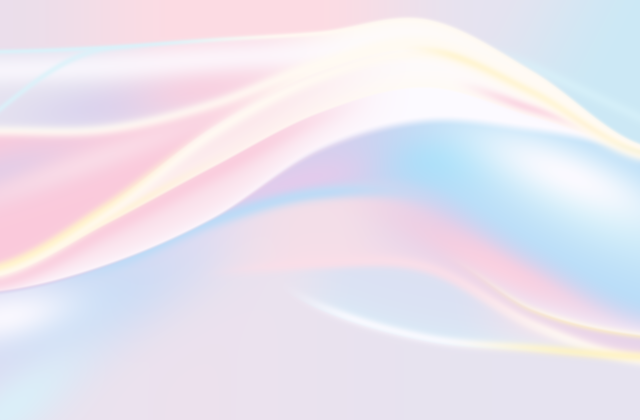
Give the GLSL for this background, as a Shadertoy shader.

```glsl
#define EDGE 0.004
#define THREAD 0.006
#define CREAM vec3(1.0, 0.98, 0.95)
#define WHITE vec3(0.99, 0.98, 1.0)
#define ROSE vec3(0.98, 0.79, 0.86)
#define BLUSH vec3(0.98, 0.87, 0.91)
#define LILAC vec3(0.84, 0.81, 0.93)
#define MIST vec3(0.90, 0.89, 0.94)
#define SKY vec3(0.72, 0.86, 0.97)
#define AQUA vec3(0.85, 0.95, 0.98)
#define LEMON vec3(1.0, 0.95, 0.76)

vec2 p; // position on the canvas, 0 to 1

// Smooth height profile through seven evenly spaced knots
float profile(float x, vec4 a, vec3 b) {
    float k[7] = float[7](a.x, a.y, a.z, a.w, b.x, b.y, b.z);
    float f = clamp(x, 0.0, 1.0) * 6.0;
    int i = min(int(f), 5);
    float t = f - float(i);
    float k0 = k[max(i - 1, 0)], k1 = k[i], k2 = k[i + 1], k3 = k[min(i + 2, 6)];
    return k1 + 0.5 * t * (k2 - k0 + t * (2.0 * k0 - 5.0 * k1 + 4.0 * k2 - k3
         + t * (3.0 * (k1 - k2) + k3 - k0)));
}

// Signed distance above a profile, corrected for its slope
float above(vec4 a, vec3 b) {
    float e = 0.004;
    float rise = profile(p.x + e, a, b) - profile(p.x - e, a, b);
    float slope = rise / (2.0 * e) * iResolution.y / iResolution.x;
    return (p.y - profile(p.x, a, b)) / sqrt(1.0 + slope * slope);
}

float ramp(float a, float b) { return smoothstep(a, b, p.x); }
float fall(float a, float b) { return 1.0 - ramp(a, b); }
float cover(float d, float soft) { return smoothstep(-soft, soft, d); }
float thread(float d, float width) { return exp(-d * d / (width * width)); }

// Crisp on one side of an edge, fading on the other
float sheen(float d, float width) { return cover(d, EDGE) * exp(-max(d, 0.0) / width); }

void blend(inout vec3 c, vec3 tint, float amount) { c = mix(c, tint, amount); }

// Soft sheared ellipse given by centre and radius
void glow(inout vec3 c, vec3 tint, vec4 ellipse, float shear, float amount) {
    vec2 q = p - ellipse.xy;
    q.y -= shear * q.x;
    q /= ellipse.zw;
    blend(c, tint, amount * exp(-dot(q, q)));
}

void mainImage(out vec4 fragColor, in vec2 fragCoord) {
    p = fragCoord / iResolution.xy;

    // Fold boundaries from top to bottom
    float crown = above(vec4(0.877, 0.887, 0.905, 0.921), vec3(0.950, 0.825, 0.653));
    float lobe = above(vec4(0.688, 0.692, 0.752, 0.851), vec3(0.905, 0.800, 0.653));
    float fold = above(vec4(0.365, 0.508, 0.698, 0.829), vec3(0.881, 0.782, 0.643));
    float crease = above(vec4(0.345, 0.468, 0.603, 0.732), vec3(0.792, 0.722, 0.651));
    float hem = above(vec4(0.306, 0.369, 0.480, 0.643), vec3(0.712, 0.690, 0.651));
    float belly = above(vec4(0.302, 0.365, 0.474, 0.540), vec3(0.528, 0.385, 0.250));
    float strand = above(vec4(0.48, 0.43, 0.40, 0.31), vec3(0.400, 0.262, 0.202));
    float ridge = above(vec4(0.25, 0.30, 0.345, 0.371), vec3(0.361, 0.226, 0.143));
    float tail = above(vec4(0.48, 0.45, 0.40, 0.262), vec3(0.187, 0.163, 0.143));

    // Lower backdrop and left veil
    vec3 col = mix(MIST, BLUSH, 0.3 * thread(p.x - 0.3, 0.3));
    blend(col, vec3(0.88, 0.85, 0.95), 0.75 * cover(p.y - 1.25 * p.x + 0.03, 0.13));
    glow(col, SKY, vec4(0.12, 0.27, 0.18, 0.11), 0.5, 0.65);
    glow(col, WHITE, vec4(0.01, 0.245, 0.11, 0.06), 0.25, 0.9);
    glow(col, AQUA, vec4(0.02, 0.03, 0.12, 0.09), 1.0, 0.8);

    // Lower ribbon
    float right = ramp(0.43, 0.56), far = ramp(0.68, 0.90), reveal = ramp(0.30, 0.48);
    vec3 slate = mix(vec3(0.86, 0.88, 0.95), BLUSH, ramp(0.70, 0.88));
    blend(slate, AQUA, 0.8 * sheen(tail, 0.04));
    blend(col, slate, right * cover(tail, EDGE));
    vec3 inner = mix(vec3(0.95, 0.87, 0.91), LILAC, ramp(0.52, 0.72));
    glow(inner, ROSE, vec4(0.78, 0.36, 0.16, 0.055), -0.75, 0.95);
    blend(inner, BLUSH, 0.85 * sheen(ridge, 0.045));
    blend(col, inner, reveal * cover(ridge, 0.009));
    blend(col, mix(BLUSH, CREAM, far), reveal * 0.85 * thread(ridge, 0.014));
    blend(col, mix(WHITE, LEMON, far), right * 0.85 * thread(tail - 0.008, 0.012));
    blend(col, LEMON, far * 0.7 * thread(strand, 0.009));
    blend(col, WHITE, far * 0.7 * sheen(strand, 0.035));

    // Blue underside
    vec3 under = mix(LILAC, SKY, ramp(0.52, 0.76));
    glow(under, vec3(0.91, 0.79, 0.92), vec4(0.48, 0.57, 0.15, 0.045), 0.45, 0.75);
    glow(under, vec3(0.64, 0.87, 0.98), vec4(0.70, 0.62, 0.11, 0.075), 0.0, 0.9);
    glow(under, AQUA, vec4(0.91, 0.53, 0.20, 0.12), -0.7, 0.9);
    glow(under, WHITE, vec4(0.89, 0.58, 0.13, 0.065), -0.6, 0.95);
    blend(col, under, cover(belly, mix(0.007, 0.045, ramp(0.38, 0.65))));
    blend(col, SKY, 0.85 * ramp(0.05, 0.25) * fall(0.50, 0.72) * thread(belly, 0.018));

    // Main fold and rosy crease
    vec3 drape = mix(BLUSH, WHITE, ramp(0.38, 0.66));
    blend(drape, WHITE, 0.85 * sheen(hem, 0.035));
    blend(drape, ROSE, 0.8 * thread(crease + 0.012, 0.025) * fall(0.35, 0.60));
    blend(col, drape, cover(hem, mix(0.005, 0.014, ramp(0.3, 0.6))));
    blend(col, CREAM, 0.85 * sheen(crease, 0.055));
    blend(col, LEMON, 0.65 * thread(crease - 0.01, 0.011) * fall(0.12, 0.40));
    blend(col, ROSE, 0.7 * thread(crease - 0.018, 0.013) * ramp(0.70, 0.82));

    // Pink sheet behind the fold
    vec3 sheet = mix(ROSE, CREAM, ramp(0.28, 0.50));
    glow(sheet, LILAC, vec4(0.0, 0.59, 0.12, 0.055), 0.4, 0.6);
    glow(sheet, BLUSH, vec4(0.15, 0.62, 0.22, 0.035), 0.55, 0.8);
    blend(col, sheet, cover(fold, EDGE));
    blend(col, CREAM, 0.9 * thread(fold + 0.012, 0.016));
    blend(col, LEMON, 0.7 * thread(fold, 0.012) * (fall(0.12, 0.34) + ramp(0.62, 0.72)));

    // Pale upper lobe
    vec3 upper = mix(MIST, BLUSH, ramp(0.10, 0.30));
    blend(upper, CREAM, ramp(0.38, 0.57));
    glow(upper, LILAC, vec4(0.17, 0.745, 0.13, 0.055), 0.15, 0.75);
    glow(upper, ROSE, vec4(0.31, 0.785, 0.10, 0.045), 0.25, 0.6);
    blend(upper, WHITE, 0.75 * thread(crown + 0.045, 0.035));
    blend(col, upper, cover(lobe, 0.006));
    blend(col, CREAM, 0.8 * thread(lobe, 0.014));
    float arc = p.y - 0.74 - 0.148 * sin(min(p.x * 8.27, 1.57));
    blend(col, AQUA, 0.75 * thread(arc, 0.009) * fall(0.15, 0.24));

    // Upper backdrop and crown rim
    vec3 sky = mix(vec3(0.92, 0.87, 0.92), vec3(0.99, 0.86, 0.89), ramp(0.0, 0.30));
    blend(sky, MIST, ramp(0.48, 0.76));
    blend(sky, vec3(0.80, 0.91, 0.96), smoothstep(0.72, 0.98, p.x + 0.35 * (0.9 - p.y)));
    blend(sky, AQUA, 0.6 * thread(p.y - 1.44 + 0.72 * p.x, 0.015) * ramp(0.75, 0.85));
    blend(col, sky, cover(crown, EDGE));
    blend(col, mix(AQUA, CREAM, ramp(0.22, 0.45)), 0.85 * thread(crown, THREAD));

    fragColor = vec4(clamp(col, 0.0, 1.0), 1.0);
}
```
